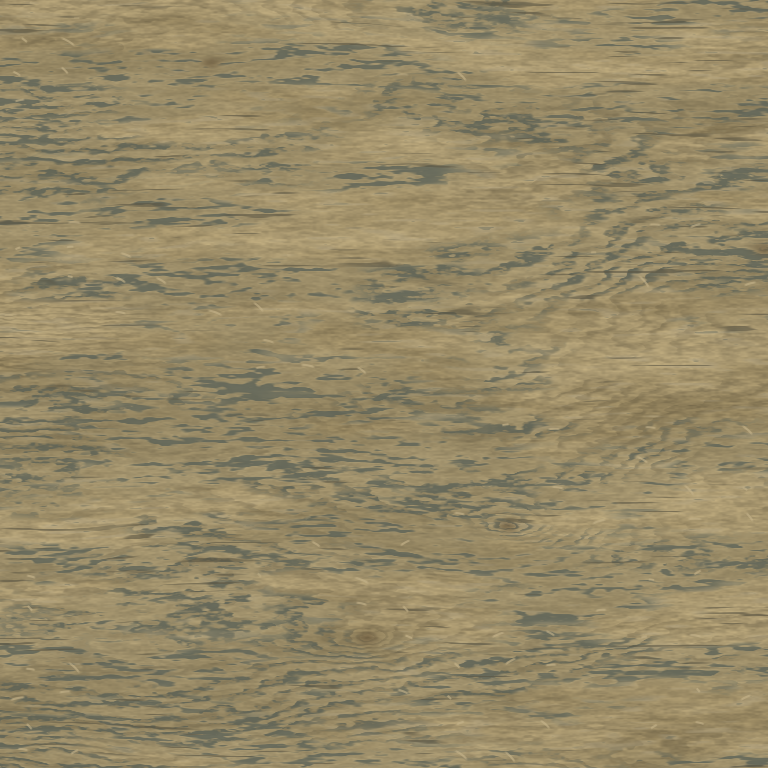
A Shadertoy shader for this texture:

```glsl
float hash(vec2 p) {
    vec3 q = fract(vec3(p.xyx) * 0.1031);
    q += dot(q, q.yzx + 33.33);
    return fract((q.x + q.y) * q.z);
}

float noise(vec2 p) {
    vec2 i = floor(p), f = fract(p);
    f = f * f * f * (f * (f * 6.0 - 15.0) + 10.0);
    return mix(mix(hash(i), hash(i + vec2(1, 0)), f.x),
               mix(hash(i + vec2(0, 1)), hash(i + vec2(1, 1)), f.x), f.y);
}

float fbm(vec2 p) {
    float sum = 0.0, amp = 0.533;
    for (int i = 0; i < 4; i++) {
        sum += amp * noise(p);
        p = p * 2.03 + vec2(17.3, 9.1);
        amp *= 0.5;
    }
    return sum;
}

// One row of fibres, shifted at random so that their ends do not line up
float fibreRow(float x, float row) {
    x += 91.0 * hash(vec2(row, 7.0));
    float i = floor(x);
    return mix(hash(vec2(i, row)), hash(vec2(i + 1.0, row)), smoothstep(0.0, 1.0, x - i));
}

float fibres(vec2 p) {
    float row = floor(p.y);
    return mix(fibreRow(p.x, row), fibreRow(p.x, row + 1.0), smoothstep(0.0, 1.0, p.y - row));
}

// Short pale slanted rays, at most one in each cell
float rayFlecks(vec2 uv) {
    vec2 grid = vec2(16.0, 26.0), cell = floor(uv * grid);
    vec2 centre = (cell + 0.35 + 0.3 * vec2(hash(cell + 3.0), hash(cell + 8.0))) / grid;
    float angle = mix(-0.9, 0.6, hash(cell + 15.0));
    vec2 d = uv - centre;
    d = vec2(cos(angle) * d.x + sin(angle) * d.y, cos(angle) * d.y - sin(angle) * d.x);
    d.y += 10.0 * d.x * d.x;
    float size = mix(0.004, 0.012, hash(cell + 21.0));
    float along = 1.0 - smoothstep(0.5, 1.0, abs(d.x) / size);
    float across = 1.0 - smoothstep(0.0005, 0.0022, abs(d.y));
    return along * across * step(0.62, hash(cell + 40.0)) * smoothstep(0.45, 0.6, noise(cell * 0.3 + 5.0));
}

void mainImage(out vec4 fragColor, in vec2 fragCoord) {
    vec2 uv = fragCoord / iResolution.y;
    vec2 p = uv;
    p.y += 0.014 * (noise(uv * vec2(3.0, 4.0)) - 0.5) + 0.004 * (noise(uv * vec2(11.0, 25.0)) - 0.5);

    // Growth rings as contours of a stretched height field
    float height = 13.0 * noise(p * vec2(2.2, 7.5) + vec2(3.7, 1.2)) + 38.0 * p.y
                 + 1.6 * fbm(p * vec2(15.0, 60.0)) + 0.35 * noise(p * vec2(90.0, 260.0));

    // Knots bend the rings around them
    float knot = 0.0;
    for (int i = 0; i < 4; i++) {
        float k = float(i);
        vec2 d = p - vec2(hash(vec2(k, 61.0)), (k + 0.2 + 0.6 * hash(vec2(k, 29.0))) / 4.0);
        d += 0.008 * (vec2(fbm(p * 30.0), fbm(p * 30.0 + 9.0)) - 0.5);
        height += 7.0 * exp(-length(d * vec2(12.0, 32.0)));
        knot += exp(-dot(d * vec2(80.0, 130.0), d * vec2(80.0, 130.0)));
    }
    float phase = fract(height);
    float ring = smoothstep(0.35, 0.7, phase) * (1.0 - smoothstep(0.84, 1.0, phase));

    // Fibres at four scales
    float coarse = fibres(p * vec2(8.0, 90.0));
    float medium = fibres(p * vec2(28.0, 230.0) + 13.0);
    float fine = fibres(p * vec2(85.0, 430.0) + 31.0);
    float speck = noise(uv * vec2(210.0, 500.0));
    float broad = fbm(p * vec2(2.2, 13.0) + 20.0);
    float blotch = fbm(p * vec2(7.0, 26.0) + 55.0);

    // Tan wood
    vec3 color = mix(vec3(0.590, 0.525, 0.375), vec3(0.695, 0.625, 0.462),
                     smoothstep(0.22, 0.70, 0.42 * broad + 0.33 * blotch + 0.25 * coarse));
    color *= 1.0 + 0.09 * (medium - 0.5) + 0.15 * (fine - 0.5) + 0.07 * (speck - 0.5);
    color = mix(color, vec3(0.69, 0.64, 0.52), 0.40 * smoothstep(0.62, 0.95, medium));

    // Brown shading of the rings
    float figure = smoothstep(0.38, 0.58, fbm(p * vec2(2.6, 11.0) + 70.0));
    color *= 1.0 - 0.10 * ring * (0.2 + 0.8 * figure);

    // Blue-grey stain, broken into thin dashes by the fibres
    float stained = smoothstep(0.44, 0.62, fbm(p * vec2(3.4, 14.0) + 70.0));
    float broken = smoothstep(0.34, 0.56, 0.40 * medium + 0.40 * fine + 0.20 * speck);
    float ringStain = ring * stained * broken;
    float poreArea = smoothstep(0.42, 0.62, fbm(p * vec2(4.0, 22.0) + 130.0));
    float pores = smoothstep(0.54, 0.68, 0.45 * medium + 0.30 * fine + 0.25 * coarse) * poreArea;
    float scattered = 0.5 * smoothstep(0.80, 0.92, 0.55 * fine + 0.45 * medium);
    float stain = max(max(ringStain, pores), scattered);
    color = mix(color, vec3(0.54, 0.505, 0.39), 0.24 * max(stained, poreArea));
    color = mix(color, vec3(0.32, 0.355, 0.325), 0.72 * stain);

    // Sparse thin dark cracks
    float crack = smoothstep(0.80, 0.92, fibres(p * vec2(14.0, 290.0) + 77.0));
    color = mix(color, vec3(0.35, 0.33, 0.26), 0.6 * crack * smoothstep(0.45, 0.62, blotch));

    // Knots and pale rays
    color = mix(color, vec3(0.38, 0.31, 0.21), 0.5 * min(knot, 1.0));
    color = mix(color, vec3(0.77, 0.70, 0.54), 0.65 * rayFlecks(uv));

    fragColor = vec4(color, 1.0);
}
```
